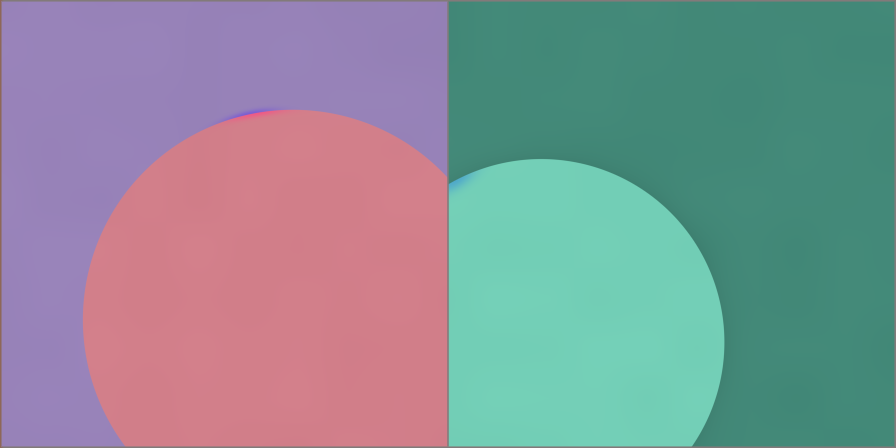
A Shadertoy shader for this background:

```glsl
// Two flat square panels side by side, each holding a large clipped disc.
// Discs are signed distances; soft colour fringes sit on their rims, and
// faint value noise and a thin grey frame finish the panels.
#define ROSE_DISC vec3(0.654, 0.286, 0.469)
#define MINT_DISC vec3(1.208, 0.236, 0.409)
#define LILAC vec3(0.592, 0.510, 0.722)
#define ROSE vec3(0.822, 0.496, 0.540)
#define GREEN vec3(0.260, 0.535, 0.470)
#define MINT vec3(0.450, 0.810, 0.715)
#define FRAME vec3(0.51, 0.48, 0.48)
#define FRAME_WIDTH 0.0035
#define MOTTLE 0.012

float hash(vec2 p) {
    return fract(sin(dot(p, vec2(127.1, 311.7))) * 43758.5);
}

float noise(vec2 p) {
    vec2 i = floor(p), f = fract(p);
    f = f * f * (3.0 - 2.0 * f);
    return mix(mix(hash(i), hash(i + vec2(1, 0)), f.x),
               mix(hash(i + vec2(0, 1)), hash(i + vec2(1, 1)), f.x), f.y);
}

float discDistance(vec2 p, vec3 disc) {
    return length(p - disc.xy) - disc.z;
}

// Elliptical Gaussian spot
float glow(vec2 p, vec2 size) {
    p /= size;
    return exp(-dot(p, p));
}

vec3 rosePanel(vec2 p, float pixel) {
    float d = discDistance(p, ROSE_DISC);
    float along = p.x - 0.555;
    vec3 ground = LILAC + vec3(0.012, 0.008, 0.012) * (0.5 - p.x);
    ground = mix(ground, vec3(0.46, 0.34, 0.84), 0.85 * glow(vec2(along, d), vec2(0.06, 0.008)));
    vec3 fill = mix(ROSE, vec3(0.96, 0.32, 0.52), 0.85 * glow(vec2(along - 0.02, d), vec2(0.06, 0.009)));
    return mix(fill, ground, smoothstep(-pixel, pixel, d));
}

vec3 mintPanel(vec2 p, float pixel) {
    float d = discDistance(p, MINT_DISC);
    // Slight shade outside the rim, blue tint where the disc meets the divider
    vec3 ground = GREEN * (1.0 - 0.06 * exp(-max(d, 0.0) / 0.025));
    vec2 corner = p - vec2(1.015, 0.598);
    corner = mat2(0.86, -0.51, 0.51, 0.86) * corner;
    vec3 fill = mix(MINT, vec3(0.28, 0.63, 0.80), 0.85 * glow(corner, vec2(0.052, 0.020)));
    return mix(fill, ground, smoothstep(-pixel, pixel, d));
}

void mainImage(out vec4 fragColor, in vec2 fragCoord) {
    vec2 p = fragCoord / iResolution.y;
    float pixel = 0.7 / iResolution.y;
    float width = iResolution.x / iResolution.y;

    vec3 color = p.x < 1.0 ? rosePanel(p, pixel) : mintPanel(p, pixel);
    color += MOTTLE * (noise(p * 9.0) - 0.5);

    // Outer frame and central divider
    vec2 border = min(p, vec2(width, 1.0) - p);
    float edge = min(min(border.x, border.y), abs(p.x - 1.0) + 0.5 * FRAME_WIDTH);
    vec3 frame = mix(vec3(0.56, 0.40, 0.34), FRAME, smoothstep(0.0, 0.01, p.x));
    color = mix(frame, color, smoothstep(FRAME_WIDTH - pixel, FRAME_WIDTH + pixel, edge));

    fragColor = vec4(color, 1.0);
}
```
